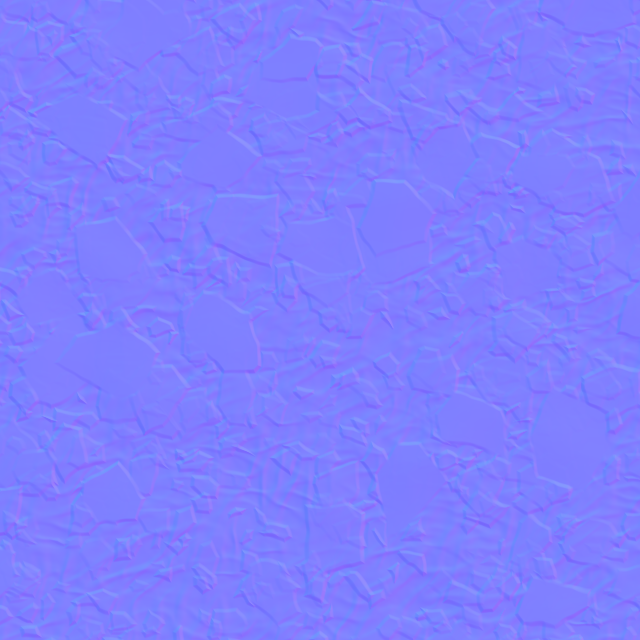
Give the GLSL for this texture map, as a Shadertoy shader.

```glsl
// Tangent-space normal map of flat stone chips and shards pressed into a wrinkled ground.

const float TAU = 6.2831853;
const float EDGE_WIDTH = 0.0070;    // bevel of a chip, in canvas units
const float CHIP_HEIGHT = 0.00120;  // rise of the largest chips
const float SHARD_HEIGHT = 0.00090; // rise of the smallest chips
const float CHIP_TILT = 0.012;      // random lean of each chip
const float WRINKLE_HEIGHT = 0.00080;
const float GRAIN_HEIGHT = 0.00016;
const float SWELL_HEIGHT = 0.0013;
const float GRAIN_ANGLE = 0.32;     // main direction of the shards
const float SLOPE_LIMIT = 0.27;     // soft ceiling on steepness
const float SAMPLE_STEP = 0.0011;
const float FINE_CELLS = 28.0;      // shards across the canvas
const float BROAD_CELLS = 7.8;      // large chips across the canvas
const int LAYERS = 5;
const int SIDES = 6;

vec3 hash3(vec2 p) {
    vec3 q = fract(p.xyx * vec3(0.1031, 0.1030, 0.0973));
    q += dot(q, q.yxz + 33.33);
    return fract((q.xxy + q.yzz) * q.zyx);
}

mat2 rotation(float a) {
    float c = cos(a), s = sin(a);
    return mat2(c, -s, s, c);
}

float corner(vec2 cell, vec2 f, vec2 o) {
    return dot(hash3(cell + o + 71.0).xy * 2.0 - 1.0, f - o);
}

// Gradient noise, roughly -1 to 1
float noise(vec2 p) {
    vec2 i = floor(p), f = p - i;
    vec2 u = f * f * f * (f * (f * 6.0 - 15.0) + 10.0);
    float low = mix(corner(i, f, vec2(0, 0)), corner(i, f, vec2(1, 0)), u.x);
    float high = mix(corner(i, f, vec2(0, 1)), corner(i, f, vec2(1, 1)), u.x);
    return 1.4 * mix(low, high, u.y);
}

vec2 noise2(vec2 p) {
    return vec2(noise(p), noise(p + vec2(37.2, 91.7)));
}

// Thin crests along the zero lines of stretched noise
float wrinkles(vec2 p, float angle, vec2 frequency) {
    float n = noise(rotation(angle) * p * frequency) / 0.2;
    return exp(-n * n);
}

// Signed distance to an irregular, elongated polygon
float chipDistance(vec2 d, vec2 seed, float size, float aspect) {
    float dist = length(d) - 0.95;
    for (int i = 0; i < SIDES; i++) {
        vec3 r = hash3(seed + float(i) * 7.31 + 13.0);
        float a = (float(i) + 0.75 * (r.x - 0.5)) * TAU / float(SIDES);
        vec2 dir = vec2(cos(a), sin(a));
        float reach = size * mix(0.42, 0.66, r.y) * length(dir * vec2(1.0, aspect));
        dist = max(dist, dot(d, dir) - reach);
    }
    return dist;
}

// Lay one layer of scattered chips over the height h
float addChips(float h, vec2 p, float cells, float rise, float cover,
               float flatten, float minAspect, float seed) {
    vec2 home = floor(p * cells);
    for (int y = -1; y <= 1; y++)
    for (int x = -1; x <= 1; x++) {
        vec2 id = home + vec2(x, y) + seed;
        vec3 place = hash3(id);
        vec2 d = p * cells - (id - seed + place.xy);
        if (place.z > cover || dot(d, d) > 0.92) continue;
        vec3 look = hash3(id + 43.7);
        vec3 lean = hash3(id + 87.1) - 0.5;
        float angle = GRAIN_ANGLE + (look.x - 0.5) * 2.6;
        float aspect = mix(minAspect, 1.0, look.y * look.y);
        float dist = chipDistance(rotation(angle) * d, id, mix(0.7, 1.1, look.z), aspect);
        float mask = 1.0 - smoothstep(-EDGE_WIDTH * cells, 0.0, dist);
        float top = rise * (1.0 + 0.9 * lean.z) + CHIP_TILT * dot(lean.xy, d) / cells;
        h = mix(h, h * (1.0 - flatten) + top, mask);
    }
    return h;
}

float height(vec2 p) {
    float swell = SWELL_HEIGHT * noise(p * 9.0);
    // Ragged outlines
    p += 0.009 * noise2(p * 15.0) + 0.0024 * noise2(p * 44.0);

    // Wrinkled ground: flat and steep folds that take turns, with finer creases
    float turn = smoothstep(-0.35, 0.35, noise(p * 6.0 + 5.0));
    float h = mix(wrinkles(p, GRAIN_ANGLE, vec2(9.0, 27.0)),
                  wrinkles(p, 1.3, vec2(9.0, 27.0)), turn);
    h += 0.6 * mix(wrinkles(p + 3.7, 0.9, vec2(14.0, 34.0)),
                   wrinkles(p + 1.9, -0.1, vec2(14.0, 34.0)), turn);
    h = WRINKLE_HEIGHT * h + GRAIN_HEIGHT * noise(p * 70.0);

    // From small shards up to broad flat chips
    for (int i = 0; i < LAYERS; i++) {
        float t = float(i) / float(LAYERS - 1);
        float cells = FINE_CELLS * pow(BROAD_CELLS / FINE_CELLS, t);
        h = addChips(h, p, cells, mix(SHARD_HEIGHT, CHIP_HEIGHT, t), mix(0.48, 0.36, t),
                     mix(0.25, 0.93, t * t), mix(0.18, 0.6, t), 19.0 * float(i) + 3.0);
    }
    return h + swell;
}

void mainImage(out vec4 fragColor, in vec2 fragCoord) {
    vec2 p = fragCoord / iResolution.y;
    vec2 e = vec2(max(SAMPLE_STEP, 0.5 / iResolution.y), 0.0);
    vec2 slope = vec2(height(p + e.xy) - height(p - e.xy),
                      height(p + e.yx) - height(p - e.yx)) / (2.0 * e.x);
    slope /= sqrt(1.0 + dot(slope, slope) / (SLOPE_LIMIT * SLOPE_LIMIT));
    vec3 normal = normalize(vec3(-slope, 1.0));
    fragColor = vec4(0.5 + 0.5 * normal, 1.0);
}
```
